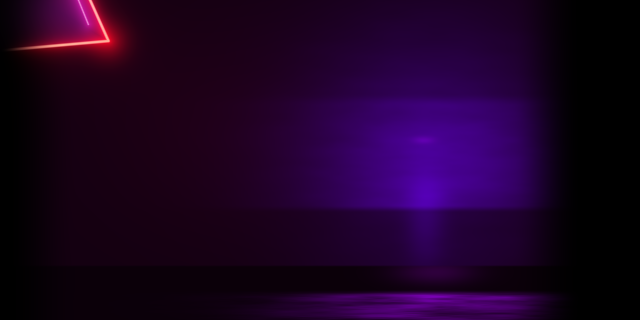
Write a Shadertoy shader that draws this background.

```glsl
const vec3 WALL = vec3(0.075, 0.0, 0.065);
const vec3 VIOLET = vec3(0.20, 0.0, 0.50);
const vec3 FLOOR_LIGHT = vec3(0.40, 0.0, 0.62);
const vec3 NEON_RED = vec3(0.85, 0.02, 0.06);
const vec3 NEON_CORE = vec3(1.0, 0.68, 0.58);
const vec3 NEON_PINK = vec3(0.95, 0.55, 0.85);
const vec3 PANEL = vec3(0.20, 0.03, 0.22);

float hash(vec2 p) {
    return fract(sin(dot(p, vec2(127.1, 311.7))) * 43758.5453);
}

float noise(vec2 p) {
    vec2 cell = floor(p);
    vec2 f = fract(p);
    f = f * f * (3.0 - 2.0 * f);
    float low = mix(hash(cell), hash(cell + vec2(1, 0)), f.x);
    float high = mix(hash(cell + vec2(0, 1)), hash(cell + vec2(1, 1)), f.x);
    return mix(low, high, f.y);
}

float fbm(vec2 p) {
    float sum = 0.0;
    float weight = 0.5;
    for (int i = 0; i < 4; i++) {
        sum += weight * noise(p);
        p = p * 2.03 + 17.0;
        weight *= 0.5;
    }
    return sum;
}

float segmentDistance(vec2 p, vec2 a, vec2 b) {
    vec2 ap = p - a;
    vec2 ab = b - a;
    return length(ap - ab * clamp(dot(ap, ab) / dot(ab, ab), 0.0, 1.0));
}

// Signed side of the line a-b, positive on its left
float lineSide(vec2 p, vec2 a, vec2 b) {
    vec2 dir = normalize(b - a);
    return dir.x * (p.y - a.y) - dir.y * (p.x - a.x);
}

// Elliptical gaussian light
float glow(vec2 p, vec2 center, vec2 size) {
    vec2 d = (p - center) / size;
    return exp(-dot(d, d));
}

float stroke(float dist, float halfWidth, float pixel) {
    return 1.0 - smoothstep(halfWidth - pixel, halfWidth + pixel, dist);
}

vec3 wallColor(vec2 p) {
    float haze = fbm(p * vec2(4.0, 14.0));
    vec3 color = WALL + vec3(0.04, 0.0, 0.015) * glow(p, vec2(0.65, 0.62), vec2(0.4, 0.35));

    // Broad violet light, brightest between two soft horizontal edges
    float light = glow(p, vec2(1.35, 0.47), vec2(0.40, 0.44));
    float upperEdge = 1.0 - 0.28 * smoothstep(0.67, 0.71, p.y);
    float lowerEdge = mix(0.42, 1.0, smoothstep(0.335, 0.36, p.y));
    color += VIOLET * light * upperEdge * lowerEdge * (0.82 + 0.36 * haze);

    // Lamp spot and its vertical column
    color += vec3(0.10, 0.0, 0.12) * glow(p, vec2(1.325, 0.562), vec2(0.035, 0.012));
    color += vec3(0.06, 0.0, 0.16) * glow(p, vec2(1.33, 0.32), vec2(0.06, 0.16));
    return color;
}

vec3 floorColor(vec2 p) {
    float streaks = fbm(p * vec2(5.0, 75.0));
    vec3 color = WALL * 0.55;
    color += vec3(0.14, 0.0, 0.20) * glow(p, vec2(1.36, 0.15), vec2(0.13, 0.04));

    // Wet reflection broken into thin horizontal streaks
    float wet = 1.0 - smoothstep(0.07, 0.095, p.y);
    float spread = glow(p, vec2(1.36, 0.06), vec2(0.42, 0.09));
    color += FLOOR_LIGHT * wet * spread * (0.15 + 1.2 * streaks);
    color += FLOOR_LIGHT * 0.4 * glow(p, vec2(1.33, 0.07), vec2(0.10, 0.014));
    return color;
}

vec3 addNeon(vec3 color, vec2 p, float pixel) {
    vec2 corner = vec2(0.339, 0.872);
    vec2 top = vec2(0.268, 1.03);
    vec2 left = vec2(0.0, 0.842);
    float fade = smoothstep(0.0, 0.20, p.x);

    // Panel interior
    float inside = smoothstep(-0.01, 0.01, min(lineSide(p, left, corner), lineSide(p, corner, top)));
    color += PANEL * inside * glow(p, vec2(0.22, 0.97), vec2(0.14, 0.13));

    // Tube halo and hot core
    float dist = min(segmentDistance(p, corner, top), segmentDistance(p, corner, left));
    color += NEON_RED * fade * (0.55 * exp(-dist / 0.016) + 0.22 * exp(-dist / 0.06));
    color += NEON_RED * 0.35 * glow(p, corner, vec2(0.06));
    color = mix(color, NEON_CORE, stroke(dist, 0.004, pixel) * fade);

    // Short inner tube
    float inner = segmentDistance(p, vec2(0.237, 1.02), vec2(0.276, 0.924));
    color += vec3(0.35, 0.05, 0.35) * exp(-inner / 0.025);
    return mix(color, NEON_PINK, stroke(inner, 0.002, pixel));
}

void mainImage(out vec4 fragColor, in vec2 fragCoord) {
    vec2 p = fragCoord / iResolution.y;
    float pixel = 1.0 / iResolution.y;

    float aboveFloor = smoothstep(0.165, 0.173, p.y);
    vec3 color = mix(floorColor(p), wallColor(p), aboveFloor);

    // Dark sides
    color *= smoothstep(0.02, 0.24, p.x) * (1.0 - smoothstep(1.60, 1.82, p.x));
    color = addNeon(color, p, pixel);
    fragColor = vec4(clamp(color, 0.0, 1.0), 1.0);
}
```
